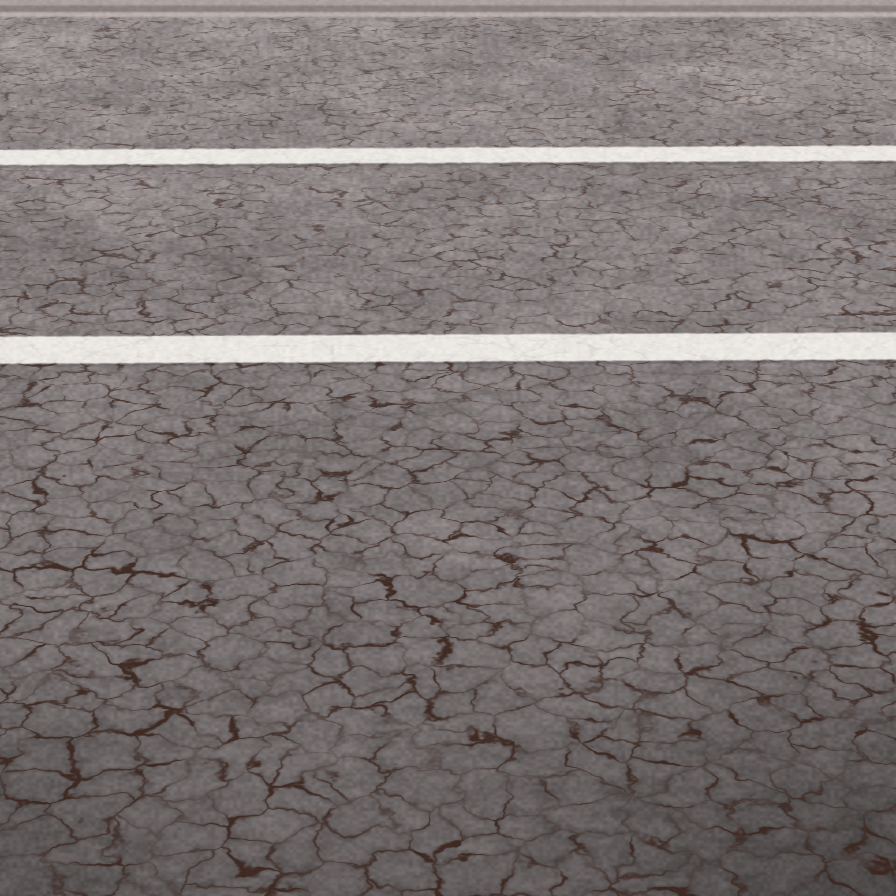
A three.js fragment shader for this texture:

```glsl
// Weathered asphalt seen at a low angle, crossed by white painted lines.
// Canvas points are projected onto a ground plane; warped Voronoi borders
// form broken rust-brown cracks, and layered value noise gives stains and grain.

#define HORIZON 1.55
#define CELLS vec2(24.0, 62.0)
#define LINE_SLOPE 0.0048
#define CRACK_WIDTH 0.070
#define CRACK_STRENGTH 0.92
#define GRAIN 0.16
#define STAIN 0.16
#define NEAR_GREY vec3(0.405, 0.380, 0.380)
#define FAR_GREY vec3(0.592, 0.560, 0.560)
#define CRACK_BROWN vec3(0.235, 0.150, 0.120)
#define PAINT vec3(0.920, 0.905, 0.890)
#define CURB vec3(0.730, 0.685, 0.670)

varying vec2 vUv;

vec2 hash2(vec2 p) {
  vec3 q = fract(p.xyx * vec3(0.1031, 0.1030, 0.0973));
  q += dot(q, q.yzx + 33.33);
  return fract((q.xx + q.yz) * q.zy);
}

float noise(vec2 p) {
  vec2 i = floor(p), f = fract(p);
  f = f * f * (3.0 - 2.0 * f);
  float low = mix(hash2(i).x, hash2(i + vec2(1, 0)).x, f.x);
  float high = mix(hash2(i + vec2(0, 1)).x, hash2(i + vec2(1, 1)).x, f.x);
  return mix(low, high, f.y);
}

float fbm(vec2 p) {
  float sum = 0.0, amp = 0.5;
  for (int i = 0; i < 4; i++) {
    sum += amp * noise(p);
    p = mat2(0.8, 0.6, -0.6, 0.8) * p * 2.03 + 17.3;
    amp *= 0.5;
  }
  return sum / 0.9375;
}

// Distance from p to the nearest border between Voronoi cells
float cellBorder(vec2 p) {
  vec2 cell = floor(p), f = fract(p);
  vec2 nearest = vec2(0.0);
  float best = 8.0;
  for (int y = -1; y <= 1; y++)
    for (int x = -1; x <= 1; x++) {
      vec2 g = vec2(x, y);
      vec2 r = g + hash2(cell + g) - f;
      if (dot(r, r) < best) { best = dot(r, r); nearest = r; }
    }
  float border = 8.0;
  for (int y = -2; y <= 2; y++)
    for (int x = -2; x <= 2; x++) {
      vec2 g = vec2(x, y);
      vec2 r = g + hash2(cell + g) - f;
      vec2 gap = r - nearest;
      if (dot(gap, gap) > 1e-4)
        border = min(border, dot(0.5 * (r + nearest), normalize(gap)));
    }
  return border;
}

// Soft horizontal band between two heights
float band(float y, float low, float high, float soft) {
  return smoothstep(low - soft, low + soft, y) * (1.0 - smoothstep(high - soft, high + soft, y));
}

void main() {
  // Ground plane
  float depth = 1.0 / (HORIZON - vUv.y);
  vec2 ground = vec2((vUv.x - 0.5) * depth, depth) * CELLS + 60.0;

  // Surface tone, stains and grain
  vec3 color = mix(NEAR_GREY, FAR_GREY, pow(vUv.y, 0.9));
  float stain = fbm(ground * vec2(0.30, 0.22)) - 0.5;
  float streak = fbm(vec2(vUv.x * 26.0, vUv.y * 85.0 + vUv.x * 6.0) + 9.0) - 0.5;
  float grain = 0.65 * noise(vUv * vec2(240.0, 280.0)) + 0.35 * noise(ground * 9.0) - 0.5;
  color *= 1.0 + STAIN * (1.2 * stain + 1.4 * streak) + 1.6 * GRAIN * grain;
  float corner = smoothstep(0.32, 0.0, vUv.y) * smoothstep(0.1, 0.7, abs(vUv.x - 0.40));
  color *= 1.0 - 0.24 * corner;

  // Broken cracks with small rusty gaps, fading with distance
  vec2 warp = vec2(fbm(ground * 1.6), fbm(ground * 1.6 + 31.0)) - 0.5;
  vec2 p = ground + 0.9 * warp;
  float border = cellBorder(p);
  float wear = noise(p * 2.1 + 5.0);
  float patches = fbm(p * 0.6 + 43.0);
  float gaps = smoothstep(0.58, 0.95, wear) * smoothstep(0.32, 0.65, patches);
  float width = CRACK_WIDTH * (0.42 + 0.95 * gaps);
  float soft = 0.032 + 0.038 * depth * depth;
  float crack = 1.0 - smoothstep(width - soft, width + soft, border);
  float visible = smoothstep(0.28, 0.64, 0.65 * wear + 0.35 * patches);
  float far = smoothstep(0.30, 0.95, vUv.y);
  crack *= mix(mix(0.28, 0.06, far), 1.0, visible * mix(1.0, visible, far));
  crack *= mix(1.0, 0.58, far);
  float halo = 1.0 - smoothstep(0.0, 0.28, border);
  color *= 1.0 - 0.10 * halo * (1.0 - vUv.y);
  color = mix(color, CRACK_BROWN, CRACK_STRENGTH * crack);

  // Painted lines with slightly worn edges
  float y = vUv.y - LINE_SLOPE * vUv.x + 0.0010 * (noise(vUv * vec2(150.0, 9.0)) - 0.5);
  float paint = max(band(y, 0.5940, 0.6242, 0.0015), band(y, 0.8158, 0.8328, 0.0015));
  float shade = max(band(y, 0.5905, 0.5945, 0.0015), band(y, 0.8125, 0.8160, 0.0015));
  color *= 1.0 - 0.13 * shade;
  vec3 paintColor = PAINT * (1.0 + 0.07 * grain - 0.07 * crack);
  color = mix(color, paintColor, paint);

  // Pale curb at the far edge, split by a dark groove
  float curb = smoothstep(0.979, 0.983, vUv.y);
  float groove = band(vUv.y, 0.9865, 0.9940, 0.0020);
  vec3 curbColor = CURB * (1.0 + 0.12 * grain) * (1.0 - 0.26 * groove);
  curbColor *= 1.0 - 0.08 * smoothstep(0.992, 0.996, vUv.y);
  color = mix(color, curbColor, curb);

  gl_FragColor = vec4(color, 1.0);
}
```
